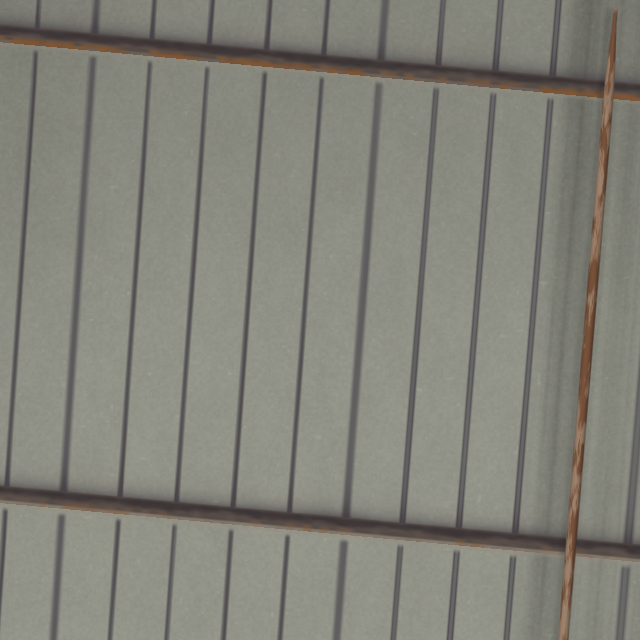
Write a Shadertoy shader that draws this texture.

```glsl
// Underside of a ribbed metal roof: grey-green panels divided by leaning seams,
// two sloping rusty purlins with soft shadows, and a thin rusty rod on one seam.
// Seams repeat in a slightly converging coordinate, purlins by fract, wear by value noise.

#define SEAM_PITCH vec2(0.0902, 0.0885)   // spacing at top, bottom
#define SEAM_START vec2(0.0612, -0.0052)  // first seam at top, bottom
#define SEAM_HALF 0.0044
#define BEAM_PITCH 0.72
#define BEAM_START 0.066
#define BEAM_SLOPE 0.0925
#define BEAM_THICK 0.027
#define ROD_SEAM 10.0
#define ROD_HALF 0.0082
#define GRAIN 0.035

const vec3 PANEL = vec3(0.565, 0.568, 0.525);
const vec3 SEAM_GREY = vec3(0.405, 0.405, 0.400);
const vec3 SEAM_DARK = vec3(0.275, 0.255, 0.270);
const vec3 SHADOW = vec3(0.270, 0.245, 0.265);
const vec3 BEAM_DARK = vec3(0.245, 0.215, 0.215);
const vec3 BEAM_BROWN = vec3(0.345, 0.305, 0.285);
const vec3 LIP_PALE = vec3(0.540, 0.500, 0.450);
const vec3 RUST = vec3(0.480, 0.320, 0.190);
const vec3 ROD_TAN = vec3(0.580, 0.480, 0.400);
const vec3 ROD_RUST = vec3(0.440, 0.300, 0.215);

float hash(vec2 p) {
    vec3 q = fract(p.xyx * 0.1031);
    q += dot(q, q.yzx + 33.33);
    return fract((q.x + q.y) * q.z);
}

float noise(vec2 p) {
    vec2 i = floor(p), f = fract(p);
    f = f * f * (3.0 - 2.0 * f);
    return mix(mix(hash(i), hash(i + vec2(1, 0)), f.x),
               mix(hash(i + vec2(0, 1)), hash(i + vec2(1, 1)), f.x), f.y);
}

float fbm(vec2 p) {
    float sum = 0.0, amp = 0.5;
    for (int k = 0; k < 4; k++) {
        sum += amp * noise(p);
        p = p * 2.03 + 17.3;
        amp *= 0.5;
    }
    return sum / 0.9375;
}

// Soft-edged band of given half width around zero
float band(float d, float halfWidth, float soft) {
    return 1.0 - smoothstep(halfWidth - soft, halfWidth + soft, abs(d));
}

void mainImage(out vec4 fragColor, in vec2 fragCoord) {
    vec2 p = fragCoord / iResolution.xy;
    p.y = 1.0 - p.y;                       // measure downwards from the top
    float soft = max(0.0016, 1.0 / iResolution.y);

    // Seam coordinate: whole numbers lie on seams
    float pitch = mix(SEAM_PITCH.x, SEAM_PITCH.y, p.y);
    float s = (p.x - mix(SEAM_START.x, SEAM_START.y, p.y)) / pitch;
    float id = floor(s + 0.5);
    float d = (s - id) * pitch;

    // Purlin coordinate: distance below the last lip and above the next one
    float w = (p.y - BEAM_START - BEAM_SLOPE * p.x) / BEAM_PITCH;
    float row = floor(w + 0.5);
    float below = fract(w) * BEAM_PITCH;
    float above = BEAM_PITCH - below;
    float gap = max(above - BEAM_THICK, 0.0);

    // Panels: broad light, streaks near the rod, grain
    float light = mix(0.92, 1.02, smoothstep(0.0, 0.65, p.y));
    light -= 0.06 * smoothstep(0.25, 0.0, p.x) * (1.0 - p.y);
    float nearRod = smoothstep(8.9, 9.4, s);
    float streak = fbm(vec2(s * 9.0, p.y * 1.5));
    light -= nearRod * (0.05 + 0.16 * (streak - 0.3));
    light -= 0.10 * nearRod * band(s - 9.55, 0.22, 0.2);
    light += 0.05 * (fbm(p * vec2(26.0, 14.0)) - 0.5);
    light += GRAIN * (noise(p * 190.0) - 0.5) + GRAIN * (noise(p * 330.0) - 0.5);
    light += 0.06 * smoothstep(0.90, 1.0, noise(p * 120.0 + 40.0));
    vec3 col = PANEL * light;

    // Seams: every fifth is a broad soft lap, those on the right show two lines
    float lap = 1.0 - step(0.5, abs(mod(id, 5.0) - 1.0));
    float twin = smoothstep(5.0, 8.0, id);
    float vary = noise(vec2(id * 7.3, p.y * 7.0));
    float halfWidth = SEAM_HALF * (0.9 + 0.25 * twin + 0.45 * lap + 0.15 * vary);
    float shown = step(0.5, abs(id - ROD_SEAM)) * smoothstep(0.004, 0.014, below);
    float nearBeam = exp(-gap / 0.025);
    float body = band(d, halfWidth, soft * (1.3 + lap));
    float side = (vary - 0.5) * 0.0025;
    float single = band(d - side, halfWidth * 0.5, 0.0022);
    float pair = band(abs(d) - halfWidth * 0.62, halfWidth * 0.22, 0.0015);
    float core = mix(single, pair, twin * 0.85) * mix(0.85, 0.5, lap);
    core *= 0.75 + 0.35 * vary;
    vec3 seam = mix(SEAM_GREY, SEAM_DARK, clamp(core + 0.8 * nearBeam, 0.0, 1.0));
    col = mix(col, seam, body * shown * 0.92);

    // Purlins: shadow above, dark web, brown flange, worn lip
    float patches = fbm(vec2(p.x * 22.0, row * 9.0 + above * 60.0));
    float flecks = noise(vec2(p.x * 75.0, row * 5.0 + above * 130.0));
    col = mix(col, SHADOW, 0.72 * exp(-gap / 0.011) * (0.75 + 0.4 * patches));
    float depth = above / BEAM_THICK;
    vec3 beam = mix(BEAM_BROWN, BEAM_DARK, smoothstep(0.35, 0.75, depth + 0.5 * (patches - 0.5)));
    beam = mix(beam, BEAM_BROWN, 0.6 * smoothstep(0.82, 1.0, depth));
    float upper = 1.0 - step(0.5, row);
    float lip = 1.0 - smoothstep(0.10, 0.26, depth);
    beam = mix(beam, LIP_PALE, lip * mix(0.85, 0.4, upper));
    float rust = smoothstep(0.42, 0.68, 0.6 * patches + 0.4 * flecks + 0.12 * upper - 0.04);
    beam = mix(beam, RUST, rust * (1.0 - smoothstep(0.15, 0.5, depth)) * mix(0.5, 0.9, upper));
    beam *= 0.94 + 0.12 * flecks;
    col = mix(col, beam, 1.0 - smoothstep(BEAM_THICK - soft, BEAM_THICK + soft, above));
    col = mix(col, LIP_PALE * 1.08, 0.35 * band(below - 0.002, 0.003, 0.002));

    // Rod: rounded and tapered at the top, with patchy rust along it
    float r = (s - ROD_SEAM) * pitch;
    float rodHalf = ROD_HALF * mix(0.35, 1.0, smoothstep(0.01, 0.16, p.y));
    float scale = fbm(vec2(r * 160.0, p.y * 28.0));
    float worn = smoothstep(0.38, 0.66, scale + 0.16 * band(p.y - 0.52, 0.12, 0.1));
    vec3 rod = mix(ROD_TAN, ROD_RUST, worn);
    rod *= 1.05 - 0.35 * pow(abs(r) / rodHalf, 2.0) - 0.10 * r / rodHalf;
    float rodShown = smoothstep(0.008, 0.022, p.y);
    col *= 1.0 - 0.14 * rodShown * band(r + 0.010, 0.006, 0.006);
    col = mix(col, rod, rodShown * band(r, rodHalf, soft));

    fragColor = vec4(clamp(col, 0.0, 1.0), 1.0);
}
```
